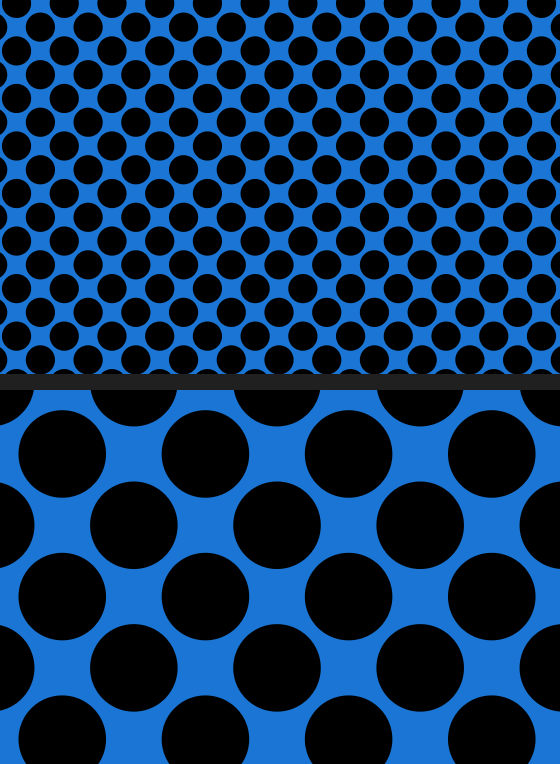
Top: the whole. Bottom: its middle third, enlarged.
This pattern is drawn by a Shadertoy shader. Its source:

```glsl
// Staggered black polka dots on a flat blue ground.

// Signed distance to the nearest dot on a rectangular grid centred on the origin.
float dotGrid(vec2 p, vec2 period, float radius) {
    vec2 cell = (fract(p / period + 0.5) - 0.5) * period;
    return length(cell) - radius;
}

void mainImage(out vec4 fragColor, in vec2 fragCoord) {
    // Canvas-height units, measured from a dot near the middle
    vec2 p = fragCoord / iResolution.y - vec2(0.746, 0.5461);
    vec2 period = vec2(0.1276, 0.1271);
    float radius = 0.039;

    // Two grids, offset by half a period, form the staggered rows
    float dist = min(dotGrid(p, period, radius),
                     dotGrid(p - 0.5 * period, period, radius));

    // One-pixel edge smoothing
    float ground = clamp(dist * iResolution.y + 0.5, 0.0, 1.0);
    vec3 blue = vec3(0.10, 0.46, 0.83);
    fragColor = vec4(blue * ground, 1.0);
}
```
